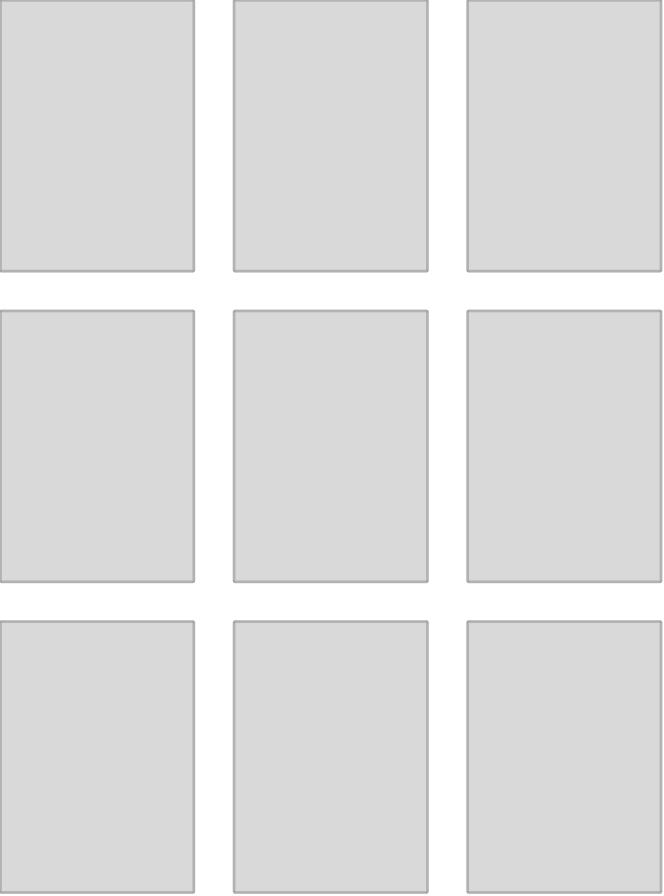
This pattern is drawn by a Shadertoy shader. Its source:

```glsl
// Three by three grid of flat grey cards with thin darker outlines on white.
// Each card is a rounded-box distance function, repeated by rounding to the
// nearest cell; lengths are fractions of the canvas height.

#define ASPECT 0.7422
#define GRID_CENTER vec2(0.3697, 0.5018)
#define PITCH vec2(0.2611, 0.3467)
#define CARD_HALF vec2(0.1096, 0.1527)
#define CORNER_RADIUS 0.0030
#define LINE_WIDTH 0.0031
#define CORNER_SHADE 0.06
#define PAPER_COLOR vec3(1.0)
#define CARD_COLOR vec3(0.85)
#define LINE_COLOR vec3(0.70)

float roundedBox(vec2 p, vec2 halfSize, float radius) {
    vec2 d = abs(p) - halfSize + radius;
    return length(max(d, 0.0)) + min(max(d.x, d.y), 0.0) - radius;
}

// Coverage of the region where the distance is negative
float coverage(float dist, float pixel) {
    return clamp(0.5 - dist / pixel, 0.0, 1.0);
}

void mainImage(out vec4 fragColor, in vec2 fragCoord) {
    float pixel = 1.0 / iResolution.y;
    vec2 p = fragCoord / iResolution.xy * vec2(ASPECT, 1.0) - GRID_CENTER;

    // Local position in the nearest of the nine cells
    vec2 cell = clamp(round(p / PITCH), -1.0, 1.0);
    vec2 local = p - cell * PITCH;
    float dist = roundedBox(local, CARD_HALF, CORNER_RADIUS);

    // Outline, slightly darker where its strokes meet
    float cornerDist = length(abs(local) - CARD_HALF + 0.5 * LINE_WIDTH);
    float corner = 1.0 - smoothstep(0.0, LINE_WIDTH, cornerDist);
    vec3 outline = LINE_COLOR - CORNER_SHADE * corner;

    // Card over paper, with its fill inside the outline
    vec3 color = mix(PAPER_COLOR, outline, coverage(dist, pixel));
    color = mix(color, CARD_COLOR, coverage(dist + LINE_WIDTH, pixel));
    fragColor = vec4(color, 1.0);
}
```
